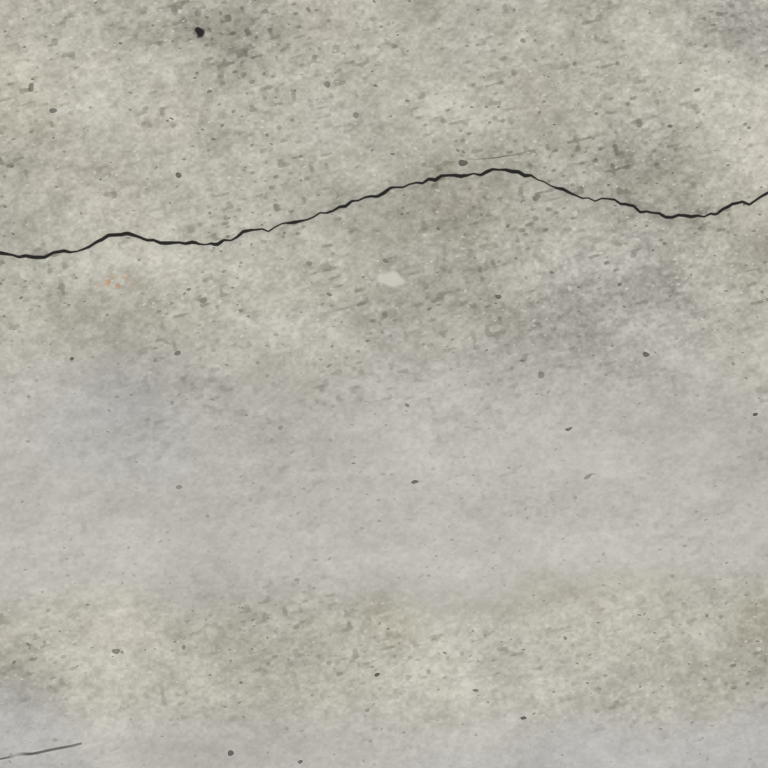
Give the GLSL for this texture, as a three.js fragment shader.

```glsl
varying vec2 vUv;

const vec3 CONCRETE = vec3(0.707, 0.697, 0.664);
const vec3 WARM_SHIFT = vec3(0.007, 0.004, -0.013);
const vec3 COOL_SHIFT = vec3(-0.012, -0.004, 0.020);
const vec3 PIT_COLOR = vec3(0.30, 0.29, 0.27);
const vec3 CRACK_COLOR = vec3(0.13, 0.125, 0.12);
const vec3 CHIP_COLOR = vec3(0.82, 0.81, 0.78);
const vec3 RUST_COLOR = vec3(0.76, 0.53, 0.35);
const float MOTTLE = 0.23;
const float GRAIN = 0.115;
const float CRUMB = 0.12;
const float CRACK_HALF_WIDTH = 0.0017;
const float SOFT = 0.0013;

float hash(vec2 p) {
  vec3 q = fract(vec3(p.xyx) * 0.1031);
  q += dot(q, q.yzx + 33.33);
  return fract((q.x + q.y) * q.z);
}

float noise(vec2 p) {
  vec2 i = floor(p), f = fract(p);
  f = f * f * (3.0 - 2.0 * f);
  return mix(mix(hash(i), hash(i + vec2(1, 0)), f.x),
             mix(hash(i + vec2(0, 1)), hash(i + vec2(1, 1)), f.x), f.y);
}

float fbm(vec2 p) {
  float sum = 0.0, amp = 0.5;
  for (int i = 0; i < 5; i++) {
    sum += amp * noise(p);
    p = mat2(0.8, 0.6, -0.6, 0.8) * p * 2.1 + 17.3;
    amp *= 0.55;
  }
  return sum;
}

// Soft elliptical patch
float blob(vec2 p, vec2 center, vec2 radius) {
  vec2 d = (p - center) / radius;
  return exp(-dot(d, d));
}

float segment(vec2 p, vec2 a, vec2 b) {
  vec2 d = b - a;
  return length(p - a - d * clamp(dot(p - a, d) / dot(d, d), 0.0, 1.0));
}

// Scattered ragged specks, one candidate per cell
float specks(vec2 p, float cells, float chance, float size, float seed) {
  vec2 home = floor(p * cells);
  float ragged = 0.9 * size * (noise(p * 0.9 / size + seed) - 0.5);
  float cover = 0.0;
  for (int y = -1; y <= 1; y++) {
    for (int x = -1; x <= 1; x++) {
      vec2 id = home + vec2(x, y) + seed;
      vec2 d = p - (id - seed + vec2(hash(id + 3.1), hash(id + 8.7))) / cells;
      float tilt = (hash(id + 5.3) - 0.4) * 1.2;
      d = mat2(cos(tilt), -sin(tilt), sin(tilt), cos(tilt)) * d;
      d.y *= 1.1 + 1.2 * hash(id + 1.9);
      float radius = size * mix(0.35, 1.0, hash(id + 6.2));
      float mark = 1.0 - smoothstep(radius - SOFT, radius + SOFT, length(d) + ragged);
      cover = max(cover, mark * step(hash(id), chance) * mix(0.35, 1.0, hash(id + 2.4)));
    }
  }
  return cover;
}

// Straight-sided steps for a jagged line
float jag(float x, float seed) {
  float i = floor(x);
  return mix(hash(vec2(i, seed)), hash(vec2(i + 1.0, seed)), fract(x)) - 0.5;
}

float crackHeight(float x) {
  float y = 0.667 + 0.024 * blob(vec2(x, 0), vec2(0.16, 0), vec2(0.06, 1))
          + 0.106 * smoothstep(0.16, 0.65, x) - 0.052 * smoothstep(0.63, 0.88, x)
          + 0.022 * smoothstep(0.88, 1.0, x);
  return y + 0.012 * jag(x * 15.0, 4.0) + 0.009 * jag(x * 43.0, 9.0) + 0.005 * jag(x * 120.0, 2.0);
}

void main() {
  vec2 p = vUv;
  vec2 warped = p + 0.10 * (vec2(fbm(p * 8.0), fbm(p * 8.0 + 31.0)) - 0.55);

  // Rough weathered zones and smooth trowelled bands
  float upper = smoothstep(0.36, 0.66, warped.y);
  float lower = smoothstep(0.03, 0.11, warped.y) * (1.0 - smoothstep(0.18, 0.25, warped.y));
  float rough = max(upper, lower * 0.85);
  float band = blob(p, vec2(0.5, 0.28), vec2(2.0, 0.045));
  float streak = fbm(vec2(p.x * 4.0, p.y * 38.0)) - 0.55;

  // Broad stains
  float dark = 0.9 * blob(warped, vec2(0.83, 0.62), vec2(0.17, 0.10))
             + 0.8 * blob(warped, vec2(0.82, 0.79), vec2(0.09, 0.05))
             + blob(warped, vec2(1.0, 0.97), vec2(0.10, 0.08))
             + 0.6 * blob(warped, vec2(0.30, 0.97), vec2(0.09, 0.06))
             + 0.5 * blob(warped, vec2(0.49, 0.59), vec2(0.04, 0.05));
  float brown = blob(warped, vec2(0.53, 0.19), vec2(0.035, 0.04))
              + 0.9 * blob(warped, vec2(0.74, 0.225), vec2(0.16, 0.022))
              + blob(warped, vec2(1.0, 0.17), vec2(0.05, 0.03))
              + 0.6 * blob(warped, vec2(0.02, 0.85), vec2(0.08, 0.08));
  float blue = 0.8 * blob(warped, vec2(0.15, 0.45), vec2(0.10, 0.06))
             + blob(warped, vec2(0.0, 0.04), vec2(0.10, 0.06))
             + blob(warped, vec2(0.9, 0.0), vec2(0.30, 0.05));

  float tone = MOTTLE * (fbm(p * vec2(7.0, 9.0) + 4.0) - 0.54) * mix(0.5, 1.0, rough);
  tone += 0.022 * band + 0.05 * streak * (1.0 - rough) + 0.008 * (1.0 - rough);
  tone -= 0.07 * dark + 0.06 * brown + 0.03 * blob(warped, vec2(0.15, 0.45), vec2(0.09, 0.05));

  // Sandy grain, with dark crumbs gathered in patches
  vec2 tilted = mat2(0.97, -0.24, 0.24, 0.97) * p;
  float grain = 0.6 * noise(tilted * vec2(170.0, 230.0)) + 0.4 * noise(p * vec2(330.0, 370.0) + 50.0)
              + 0.5 * noise(tilted * vec2(65.0, 100.0) + 9.0) - 0.75;
  float patches = smoothstep(0.40, 0.70, fbm(p * 14.0 + 60.0)) + 0.4 * dark;
  float crumbs = smoothstep(0.66, 0.92, noise(tilted * vec2(105.0, 165.0) + 23.0));
  tone += GRAIN * grain * mix(0.6, 1.2, rough) * (1.0 + 0.3 * dark);
  tone -= CRUMB * crumbs * patches * mix(0.3, 1.0, rough);
  vec3 color = CONCRETE + tone + 0.008;
  float warmth = rough * (0.2 + 1.2 * fbm(p * 5.0 + 70.0)) - 0.6 * dark + brown;
  color += WARM_SHIFT * warmth + COOL_SHIFT * (0.8 * blue + 0.15 * (1.0 - rough));

  // Pale sand, small pores and larger pits
  color = mix(color, CHIP_COLOR, specks(p, 85.0, 0.25, 0.0028, 11.0) * mix(0.2, 0.75, rough));
  color = mix(color, PIT_COLOR, specks(p, 70.0, 0.18, 0.0027, 47.0) * mix(0.25, 0.5, rough));
  color = mix(color, PIT_COLOR, specks(p, 17.0, 0.15, 0.0055, 83.0) * 0.8);
  float hole = length(p - vec2(0.26, 0.958)) + 0.004 * (noise(p * 160.0) - 0.5);
  color = mix(color, CRACK_COLOR, 0.9 * (1.0 - smoothstep(0.004, 0.0075, hole)));

  // Pale chip and rust fleck
  float chip = blob(p + 0.008 * (noise(p * 70.0) - 0.5), vec2(0.508, 0.635), vec2(0.021, 0.011));
  color = mix(color, CHIP_COLOR, 0.75 * smoothstep(0.25, 0.65, chip));
  float rust = blob(p, vec2(0.152, 0.633), vec2(0.017, 0.006));
  color = mix(color, RUST_COLOR, rust * smoothstep(0.45, 0.75, noise(p * 150.0)));

  // Main crack, thinned along its length
  float slope = (crackHeight(p.x + 0.002) - crackHeight(p.x - 0.002)) / 0.004;
  float gap = abs(p.y - crackHeight(p.x)) / sqrt(1.0 + slope * slope);
  float width = CRACK_HALF_WIDTH * mix(0.4, 1.4, noise(vec2(p.x * 60.0, 6.0)));
  color *= 1.0 - 0.08 * exp(-gap * 240.0);
  color = mix(color, CRACK_COLOR, 0.92 * (1.0 - smoothstep(width - SOFT, width + SOFT, gap)));

  // Hairline scratches
  vec2 bent = p + vec2(0.0, 0.005 * (noise(p * 45.0) - 0.5));
  float scratch = segment(bent, vec2(-0.01, 0.010), vec2(0.105, 0.032));
  float hairline = segment(bent, vec2(0.61, 0.793), vec2(0.69, 0.802));
  color = mix(color, PIT_COLOR, noise(p * 50.0) * (1.0 - smoothstep(0.0004, 0.0028, scratch)));
  color = mix(color, PIT_COLOR, 0.6 * noise(p * 60.0) * (1.0 - smoothstep(0.0, 0.002, hairline)));

  gl_FragColor = vec4(clamp(color, 0.0, 1.0), 1.0);
}
```
